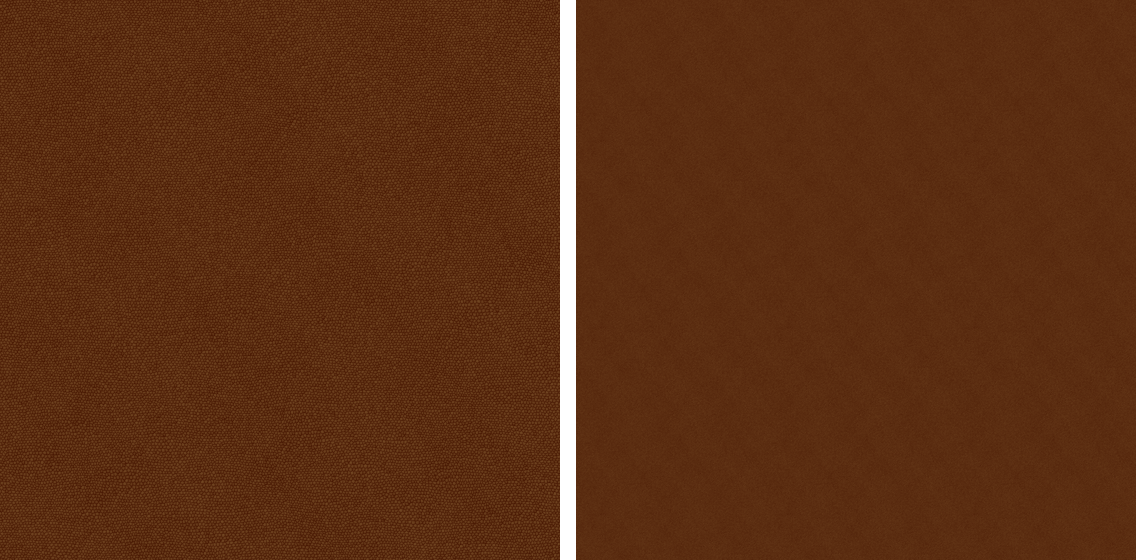
Left, the tile; right, the same tile 3 across and 3 down.
Give the GLSL for this texture, as a Shadertoy shader.

```glsl
// Draws fine-grained brown leather: tiny packed pebbles with dark creases.

const float TAU = 6.2831853;
const vec2 GRAINS = vec2(180.0, 208.0);   // columns and rows, rows even
const vec3 CREASE_BROWN = vec3(0.288, 0.098, 0.012);
const vec3 CREST_BROWN = vec3(0.452, 0.286, 0.142);

vec2 hash22(vec2 p) {
    vec3 q = fract(p.xyx * vec3(0.1031, 0.1030, 0.0973));
    q += dot(q, q.yzx + 33.33);
    return fract((q.xx + q.yz) * q.zy);
}

// Layered sines with whole periods, so the result wraps at the canvas edge.
float wrappedWaves(vec2 uv, float phase) {
    vec2 a = uv * TAU;
    float w = sin(3.0 * a.x + 2.0 * a.y + phase + sin(2.0 * a.y));
    w += 0.7 * sin(5.0 * a.y - 4.0 * a.x + 2.3 * phase + sin(3.0 * a.x));
    w += 0.5 * sin(9.0 * a.x + 7.0 * a.y + 4.1 * phase);
    return w / 2.2;
}

// Staggered cellular noise: xy = offset from the nearest grain centre,
// z = gap between the two nearest distances, w = random tone of the grain.
vec4 pebbles(vec2 p, vec2 grid, float jitter) {
    vec2 metric = vec2(1.0, grid.x / grid.y);
    float nearest = 9.0;
    float second = 9.0;
    vec2 offset = vec2(0.0);
    float tone = 0.0;
    for (int j = -1; j <= 1; j++) {
        float row = floor(p.y) + float(j);
        float stagger = 0.5 * mod(row, 2.0);
        for (int i = -1; i <= 1; i++) {
            vec2 cell = vec2(floor(p.x - stagger) + float(i), row);
            vec2 rnd = hash22(mod(cell, grid) + 7.0);
            vec2 centre = cell + vec2(0.5 + stagger, 0.5) + (rnd - 0.5) * jitter;
            vec2 d = (p - centre) * metric;
            float dist = length(d);
            if (dist < nearest) {
                second = nearest;
                nearest = dist;
                offset = d;
                tone = fract(rnd.x * 17.0 + rnd.y * 5.0);
            } else {
                second = min(second, dist);
            }
        }
    }
    return vec4(offset, second - nearest, tone);
}

// Brightness of the hide: domed grains lit from the upper left.
float leatherTone(vec2 uv) {
    vec2 warp = 0.005 * vec2(wrappedWaves(uv, 0.7), wrappedWaves(uv.yx, 3.9));
    vec4 grain = pebbles((uv + warp) * GRAINS, GRAINS, 0.55);
    float dome = smoothstep(0.0, 0.65, grain.z);
    float slope = dot(grain.xy, normalize(vec2(-0.5, 0.8)));
    float drift = 0.038 * wrappedWaves(uv, 5.2);
    return 0.15 + 0.62 * dome + 0.42 * slope + 0.18 * (grain.w - 0.5) + drift;
}

void mainImage(out vec4 fragColor, in vec2 fragCoord) {
    // Average a small block of samples to keep the fine creases smooth.
    float tone = 0.0;
    for (int k = 0; k < 4; k++) {
        vec2 shift = vec2(float(k % 2), float(k / 2)) * 0.5 - 0.25;
        tone += 0.25 * leatherTone((fragCoord + shift) / iResolution.xy);
    }
    vec3 color = mix(CREASE_BROWN, CREST_BROWN, clamp(tone, 0.0, 1.0));
    fragColor = vec4(color, 1.0);
}
```
